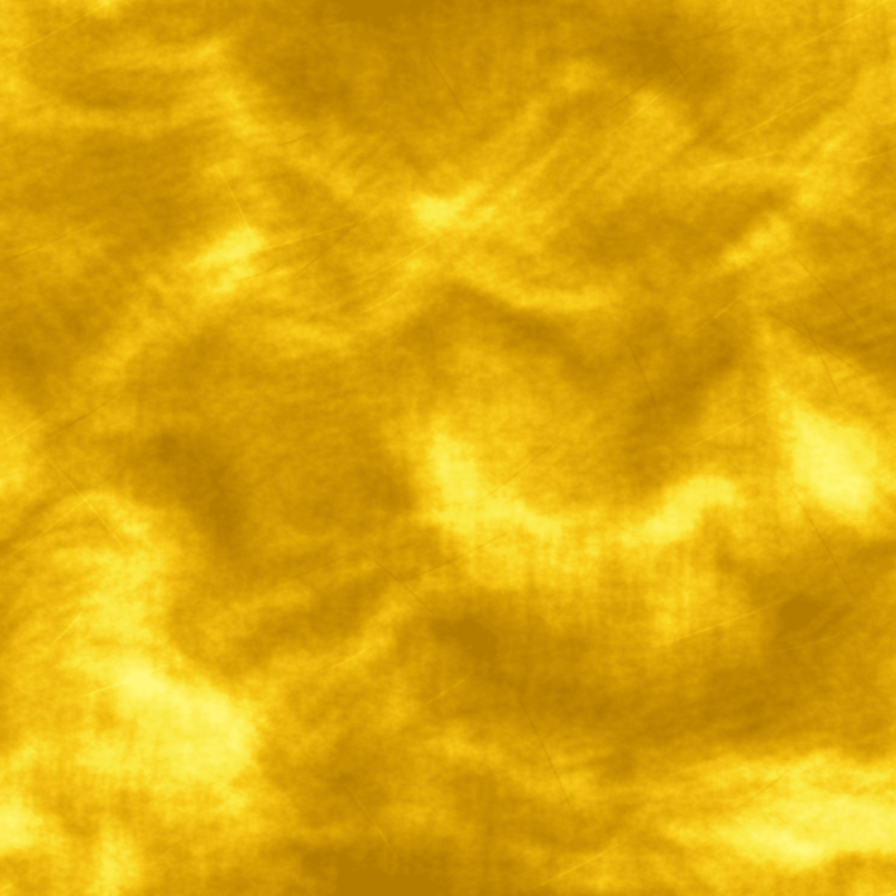
Write a Shadertoy shader that draws this texture.

```glsl
const float BROAD_GAIN = 2.75;
const float GLINT_GAIN = 1.6;
const float SPARK_GAIN = 1.2;
const float FOLD_GAIN = 0.8;
const float BRUSH_GAIN = 0.75;
const float GRAIN_GAIN = 0.55;
const float SCRATCH_GAIN = 0.35;
const float SCRATCH_WIDTH = 0.0017;
const int SCRATCH_COUNT = 44;
const float WARP = 0.09;
const float TONE_BIAS = -0.18;

// Gold ramp from shadow to glint, with the tone at which each colour sits
const int STOPS = 7;
const vec3 GOLD[STOPS] = vec3[](
    vec3(0.71, 0.49, 0.00), vec3(0.80, 0.58, 0.01), vec3(0.86, 0.65, 0.02),
    vec3(0.93, 0.72, 0.05), vec3(0.97, 0.80, 0.10), vec3(0.98, 0.90, 0.24),
    vec3(1.00, 0.97, 0.48));
const float TONE[STOPS] = float[](-2.1, -0.8, -0.07, 0.6, 1.25, 1.95, 3.4);

vec3 hash3(vec3 p) {
    p = fract(p * vec3(0.1031, 0.1030, 0.0973));
    p += dot(p, p.yxz + 33.33);
    return fract((p.xxy + p.yxx) * p.zyx);
}

// Gradient noise that wraps after a whole number of cells; each seed shifts its lattice
float noise(vec2 uv, vec2 cells, float seed) {
    vec2 p = uv * cells + fract(seed * vec2(0.618, 0.755));
    vec2 i = floor(p), f = p - i;
    vec2 w = f * f * f * (f * (f * 6.0 - 15.0) + 10.0);
    vec4 s;
    for (int k = 0; k < 4; k++) {
        vec2 corner = vec2(k & 1, k >> 1);
        vec2 cell = floor(mod(i + corner + 0.5, cells));
        float angle = 6.28318 * hash3(vec3(cell, seed)).x;
        s[k] = dot(vec2(cos(angle), sin(angle)), f - corner);
    }
    return mix(mix(s.x, s.y, w.x), mix(s.z, s.w, w.x), w.y);
}

// Soft dents, bright glints and creases of the leaf
float relief(vec2 uv) {
    vec2 q = uv + WARP * vec2(noise(uv, vec2(4.0), 1.0), noise(uv, vec2(5.0), 2.0));
    q += 0.3 * WARP * vec2(noise(uv, vec2(11.0), 3.0), noise(uv, vec2(12.0), 4.0));
    float broad = noise(q, vec2(3.0, 4.0), 5.0)
                + 0.9 * noise(q, vec2(4.0, 7.0), 6.0)
                + 0.55 * noise(q, vec2(9.0, 15.0), 7.0)
                + 0.25 * noise(q, vec2(21.0, 28.0), 10.0);
    float glint = smoothstep(0.12, 0.55, noise(q, vec2(5.0, 8.0), 8.0));
    float spark = smoothstep(0.2, 0.55, noise(q, vec2(7.0, 11.0), 17.0));
    float fold = 0.19 - abs(noise(q, vec2(3.0, 5.0), 9.0));
    return BROAD_GAIN * broad + GLINT_GAIN * glint + SPARK_GAIN * spark + FOLD_GAIN * fold;
}

// Brushed streaks in several directions, each in its own patches
float brushing(vec2 uv) {
    vec2 bent = uv + 0.012 * vec2(noise(uv, vec2(9.0), 18.0), noise(uv, vec2(8.0), 19.0));
    vec2 diagonal = vec2(bent.x + bent.y, bent.y - bent.x);
    vec2 falling = vec2(bent.x - bent.y, bent.x + bent.y);
    vec2 shallow = vec2(3.0 * bent.x + bent.y, 3.0 * bent.y - bent.x);
    float patchA = smoothstep(-0.15, 0.25, noise(uv, vec2(3.0), 11.0));
    float patchB = smoothstep(-0.1, 0.25, noise(uv, vec2(4.0), 12.0));
    float patchC = smoothstep(-0.1, 0.2, noise(uv, vec2(5.0), 20.0));
    float weave = 0.6 * noise(bent, vec2(43.0, 8.0), 13.0)
                + 0.5 * noise(bent, vec2(97.0, 14.0), 24.0)
                + 0.6 * noise(bent, vec2(9.0, 61.0), 14.0);
    float slanted = mix(noise(diagonal, vec2(6.0, 47.0), 15.0),
                        noise(falling, vec2(6.0, 41.0), 25.0), patchC);
    slanted = mix(slanted, noise(shallow, vec2(3.0, 24.0), 16.0), patchB);
    return mix(slanted, weave, patchA);
}

float grain(vec2 uv) {
    return 0.8 * noise(uv, vec2(41.0, 53.0), 21.0)
         + 0.8 * noise(uv, vec2(91.0, 112.0), 22.0)
         + 0.5 * noise(uv, vec2(187.0, 210.0), 23.0);
}

// Faint tapered hairlines, light or dark, wrapped around the edges
float scratches(vec2 uv) {
    float sum = 0.0;
    for (int k = 0; k < SCRATCH_COUNT; k++) {
        vec3 place = hash3(vec3(float(k), 3.0, 31.0));
        vec3 shape = hash3(vec3(float(k), 7.0, 37.0));
        vec2 d = uv - place.xy;
        d -= floor(d + 0.5);
        float angle = (place.z < 0.6 ? 0.5 : 2.3) + 0.7 * (shape.x - 0.5);
        vec2 along = vec2(cos(angle), sin(angle));
        float t = dot(d, along) / mix(0.03, 0.12, shape.y);
        float side = (d.x * along.y - d.y * along.x + 0.004 * t * t) / SCRATCH_WIDTH;
        float taper = 1.0 - smoothstep(0.3, 1.0, abs(t));
        sum += (shape.z < 0.65 ? 1.0 : -1.0) * taper * exp(-side * side);
    }
    return sum;
}

vec3 goldRamp(float tone) {
    vec3 colour = GOLD[0];
    for (int k = 1; k < STOPS; k++) {
        float blend = clamp((tone - TONE[k - 1]) / (TONE[k] - TONE[k - 1]), 0.0, 1.0);
        colour = mix(colour, GOLD[k], blend);
    }
    return colour;
}

void mainImage(out vec4 fragColor, in vec2 fragCoord) {
    vec2 uv = fragCoord / iResolution.xy;
    float tone = TONE_BIAS + relief(uv) + BRUSH_GAIN * brushing(uv)
               + GRAIN_GAIN * grain(uv) + SCRATCH_GAIN * scratches(uv);
    fragColor = vec4(goldRamp(tone), 1.0);
}
```
